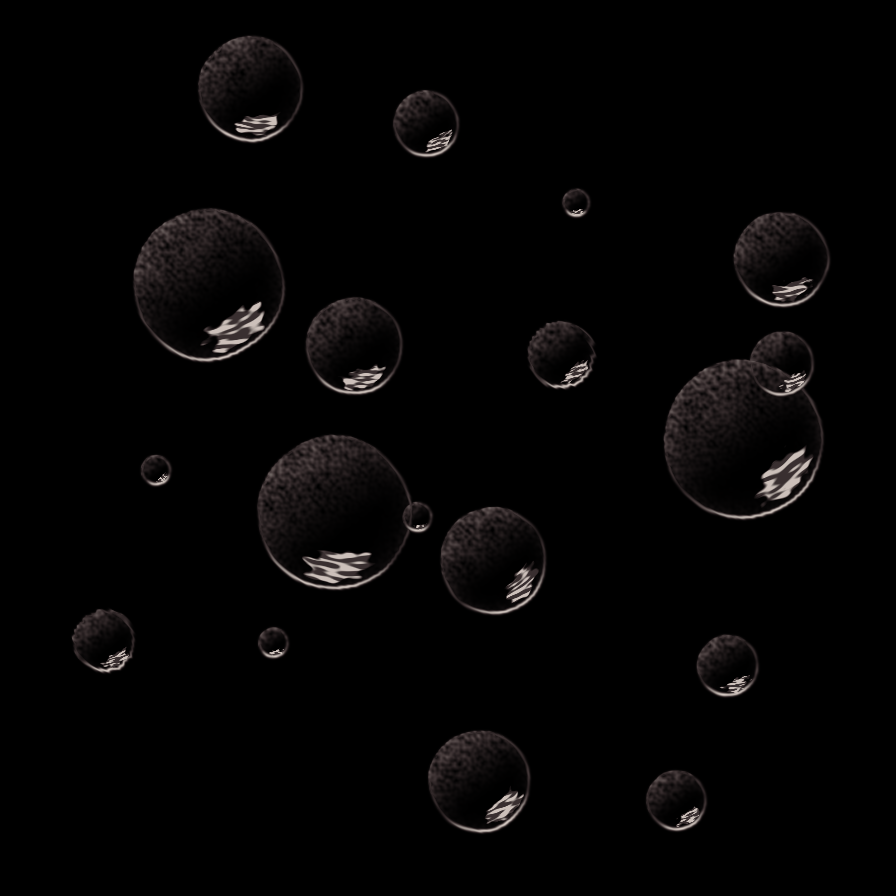
Give the GLSL for this background, as a Shadertoy shader.

```glsl
// Scattered glassy bubbles with grainy haze, thin rims and streaked glints on black.

const int   GRID        = 4;         // bubbles per side of the jittered grid
const int   SATELLITES  = 2;         // small bubbles clinging to large ones
const float CELL        = 0.215;     // grid spacing
const float GRID_TILT   = -0.30;     // grid rotation, radians
const float R_LARGE     = 0.084;
const float R_MEDIUM    = 0.056;
const float R_SMALL     = 0.036;
const float R_TINY      = 0.017;
const float RIM_WIDTH   = 0.0019;
const float GRAIN_FREQ  = 190.0;
const float HAZE_LEVEL  = 0.27;
const float GLINT_LEVEL = 0.80;
const float GLINT_ANGLE = -1.08;     // mean direction of the glint
const vec2  HAZE_DIR    = vec2(-0.60, 0.80);
const vec3  TINT_DARK   = vec3(1.0, 0.80, 0.82);
const vec3  TINT_LIGHT  = vec3(1.0, 0.94, 0.91);

float hash(float n) { return fract(sin(n * 91.345 + 4.17) * 4375.85); }

vec2 gradient(vec2 cell) {
    float a = 6.2832 * fract(sin(dot(cell, vec2(127.1, 311.7))) * 4375.85);
    return vec2(cos(a), sin(a));
}

// Gradient noise, roughly -0.7 to 0.7
float noise(vec2 p) {
    vec2 i = floor(p), f = fract(p);
    vec2 w = f * f * f * (f * (f * 6.0 - 15.0) + 10.0);
    vec2 e = vec2(0.0, 1.0);
    float low  = mix(dot(gradient(i), f), dot(gradient(i + e.yx), f - e.yx), w.x);
    float high = mix(dot(gradient(i + e.xy), f - e.xy), dot(gradient(i + e.yy), f - e.yy), w.x);
    return mix(low, high, w.y);
}

mat2 rotation(float a) {
    float c = cos(a), s = sin(a);
    return mat2(c, s, -s, c);
}

// Centre (xy) and radius (z) of a grid bubble; a permuted rank sets its size
vec3 gridBubble(int id) {
    int rank = (id * 5 + 9) % 16;
    float r = rank < 3 ? R_LARGE : rank < 8 ? R_MEDIUM : rank < 13 ? R_SMALL : R_TINY;
    float seed = float(id);
    r *= 0.93 + 0.14 * hash(seed + 40.0);
    vec2 jitter = vec2(hash(seed + 1.3), hash(seed + 23.7)) * 2.0 - 1.0;
    vec2 cell = vec2(id % GRID, id / GRID) - 0.5 * float(GRID - 1);
    vec2 c = cell * CELL + jitter * max(0.5 * CELL - r - 0.008, 0.0);
    return vec3(rotation(GRID_TILT) * c, r);
}

vec3 bubble(int id) {
    int extra = id - GRID * GRID;
    if (extra < 0) return gridBubble(id);
    vec3 parent = gridBubble(extra == 0 ? 11 : 5);
    float a = extra == 0 ? 1.1 : -0.05;
    float r = extra == 0 ? R_SMALL : R_TINY;
    return vec3(parent.xy + vec2(cos(a), sin(a)) * parent.z * 1.08, r);
}

// Brightness of one bubble at uv
float shade(vec2 uv, vec3 b, float seed, float px) {
    vec2 p = (uv - b.xy) / b.z;
    float l = length(p);
    if (l > 1.25) return 0.0;
    vec2 dir = p / max(l, 0.001);

    // Slightly uneven outline, feathered on some bubbles
    vec2 strokes = rotation(0.75) * uv * vec2(45.0, 210.0);
    float hair = noise(strokes + seed);
    float fuzz = hash(seed + 7.0) > 0.72 ? 0.09 : 0.012;
    float d = (l - 1.0 - 0.035 * noise(dir * 1.4 + seed * 3.1) - fuzz * hair) * b.z;
    float inside = smoothstep(px, -px, d);

    // Grainy haze, strongest at the upper left
    float grain = noise(uv * GRAIN_FREQ) + 0.6 * hair + 0.5 * noise(p * 2.5 + seed);
    float lit = smoothstep(-0.35, 1.15, dot(p, HAZE_DIR));
    float haze = HAZE_LEVEL * lit * max(0.75 + 0.85 * grain, 0.0);
    haze += 0.07 * pow(min(l, 1.0), 8.0) * (1.0 + grain);

    // Streaked glint near the lower edge
    float a = GLINT_ANGLE + (hash(seed + 61.0) - 0.5) * 0.9;
    vec2 axis = vec2(cos(a), sin(a));
    float along = dot(p, vec2(-axis.y, axis.x));
    float depth = dot(p, axis) + 0.25 * along * along;
    float rough = noise(vec2(along * 5.0, depth * 9.0) + seed * 5.0);
    float soft = 1.5 * px / b.z;
    float patchDist = length(vec2(along / 0.40, (depth - 0.70) / 0.19)) - 1.0 + 0.7 * rough;
    float spot = smoothstep(0.12 + soft, -0.12 - soft, patchDist);
    float streak = noise(vec2(along * 3.0 + depth * 2.0, depth * 15.0 - along * 4.0) + seed * 9.0);
    float glint = GLINT_LEVEL * spot * mix(0.28, 1.0, smoothstep(-0.12, 0.18, streak));

    // Thin rim, bright beneath the glint and faint on top
    float width = max(RIM_WIDTH, 0.8 * px);
    float line = exp(-pow((d + width) / width, 2.0));
    float facing = dot(dir, normalize(axis + vec2(-0.25, -0.6)));
    float rim = 0.20 + 0.14 * noise(dir * 3.0 + seed) + 0.58 * smoothstep(0.45, 1.0, facing);

    return max(max(haze, glint) * inside, rim * line);
}

void mainImage(out vec4 fragColor, in vec2 fragCoord) {
    vec2 uv = (fragCoord - 0.5 * iResolution.xy) / iResolution.y;
    float px = 1.0 / iResolution.y;
    float light = 0.0;
    for (int id = 0; id < GRID * GRID + SATELLITES; id++) {
        light = max(light, shade(uv, bubble(id), float(id), px));
    }
    vec3 tint = mix(TINT_DARK, TINT_LIGHT, smoothstep(0.1, 0.55, light));
    fragColor = vec4(light * tint, 1.0);
}
```
